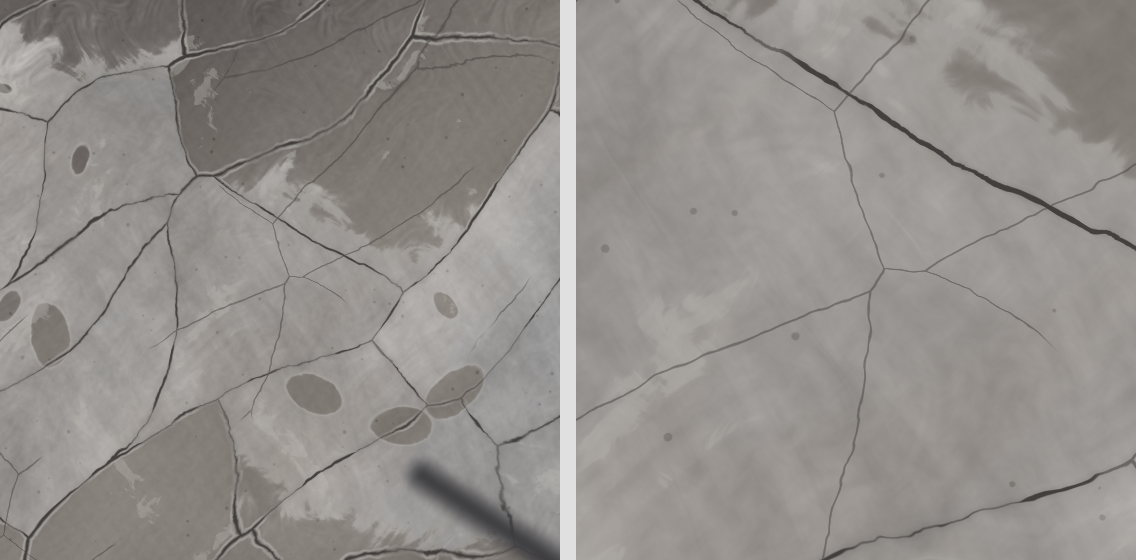
Left: the whole. Right: its middle third, enlarged.
This texture is drawn by a WebGL 2 fragment shader. Its source:

```glsl
#version 300 es
precision highp float;
// Dried, cracked clay: pale crust over smooth brown plates, with a soft bar of shadow.

#define CELLS_ALONG 2.3
#define CELLS_ACROSS 4.7
#define TILT 0.68
#define WARP 0.056
#define CRACK_WIDTH 0.0010
#define RIM_WIDTH 0.0048
#define CRUST_HALF_WIDTH 0.315
#define PALE vec3(0.616, 0.604, 0.594)
#define BROWN vec3(0.506, 0.484, 0.462)
#define UMBER vec3(0.385, 0.366, 0.355)
#define CRACK vec3(0.235, 0.222, 0.215)
#define POND_COUNT 8

uniform vec2 u_resolution;
out vec4 fragColor;

struct Plate { float edge; vec2 seed; float tone; };

vec2 hash2(vec2 c) {
  vec3 v = fract(c.xyx * vec3(0.1031, 0.1030, 0.0973));
  v += dot(v, v.yzx + 33.33);
  return fract((v.xx + v.yz) * v.zy);
}

// Layered sines, each octave turned and bent by itself; roughly -1 to 1.
float sineNoise(vec2 p) {
  float sum = 0.0, amp = 0.5;
  for (int i = 0; i < 5; i++) {
    p += 0.7 * sin(p.yx * 1.1 + float(i) * 1.7);
    sum += amp * sin(p.x) * cos(p.y * 0.8 + 0.6) * 1.4;
    p = mat2(1.5, 1.15, -1.15, 1.5) * p + 2.3;
    amp *= 0.58;
  }
  return sum;
}

mat2 stretchAlong(float angle, float along, float across) {
  float c = cos(angle), s = sin(angle);
  return mat2(c * along, -s * across, s * along, c * across);
}

vec2 seedOf(vec2 cell) { return cell + 0.08 + 0.84 * hash2(cell + 17.0); }

// Stretched cellular pattern; edge is the distance to the border in canvas units.
Plate findPlate(vec2 p, mat2 stretch) {
  vec2 q = stretch * p, base = floor(q), nearest = base;
  float best = 9.0, edge = 9.0;
  for (int k = 0; k < 9; k++) {
    vec2 s = seedOf(base + vec2(k % 3 - 1, k / 3 - 1));
    float d = distance(q, s);
    if (d < best) { best = d; nearest = s; }
  }
  for (int k = 0; k < 25; k++) {
    vec2 s = seedOf(base + vec2(k % 5 - 2, k / 5 - 2));
    if (distance(s, nearest) < 0.001) continue;
    vec2 n = normalize(s - nearest);
    edge = min(edge, dot(0.5 * (s + nearest) - q, n) / length(n * stretch));
  }
  return Plate(edge, inverse(stretch) * nearest, hash2(floor(nearest) + 5.0).x);
}

float segmentDistance(vec2 p, vec2 a, vec2 b) {
  vec2 d = b - a;
  return length(p - a - d * clamp(dot(p - a, d) / dot(d, d), 0.0, 1.0));
}

void main() {
  vec2 p = gl_FragCoord.xy / u_resolution.y;
  float px = 1.0 / u_resolution.y;
  float broad = sineNoise(p * 6.0 + 3.0);
  float patchy = sineNoise(p * 17.0 + 8.0);
  float fine = sineNoise(p * 75.0);

  // Bent plates and fainter hairline splits
  vec2 bend = WARP * vec2(sin(p.y * 8.0 + 2.0 * sin(p.x * 4.0)), sin(p.x * 7.0 + 1.0 + p.y * 3.0));
  vec2 wiggle = vec2(0.007 * patchy, 0.007 * sineNoise(p.yx * 15.0 + 1.0)) + 0.0016 * fine;
  vec2 bent = p + bend + wiggle;
  Plate plate = findPlate(bent, stretchAlong(TILT, CELLS_ALONG, CELLS_ACROSS));
  Plate split = findPlate(bent + bend.yx + 3.7, stretchAlong(TILT + 0.2, 2.2, 4.4));

  // Pale crust lies in a falling band, mostly ending at plate borders
  vec2 zone = mix(plate.seed, p, 0.3);
  float reach = CRUST_HALF_WIDTH - abs(zone.y - 0.575 + 0.24 * zone.x);
  reach += 0.10 * (plate.tone - 0.5) + 0.025 * patchy + 0.006 * fine;
  float crust = smoothstep(-0.005, 0.005, reach);
  float fringe = exp(-abs(reach) / 0.006) * 0.45;

  // Smooth ponds of bare clay
  for (int i = 0; i < POND_COUNT; i++) {
    vec2 r = hash2(vec2(i, 41)), size = hash2(vec2(i, 73));
    vec2 centre = vec2(r.x, 0.60 - 0.24 * r.x + (r.y - 0.5) * 0.5);
    vec2 d = stretchAlong(size.y * 3.0, 1.0, 1.7) * (p - centre);
    float pond = length(d) - mix(0.018, 0.065, size.x * size.x) + 0.009 * patchy;
    fringe = max(fringe, crust * 0.4 * exp(-abs(pond - 0.004) / 0.003));
    crust *= smoothstep(-0.002, 0.003, pond);
  }

  // Base colours with mottling and brushed streaks
  float dusk = smoothstep(0.25, 0.85, p.y - 0.65 * p.x + 0.10 * broad);
  vec3 clay = mix(BROWN, UMBER, dusk) + 0.05 * (plate.tone - 0.5) + 0.035 * broad;
  float streaks = sineNoise(stretchAlong(1.9 + 0.25 * broad, 9.0, 75.0) * p);
  vec3 powder = PALE + 0.045 * broad + 0.032 * patchy + 0.018 * streaks + 0.016 * fine;
  powder += vec3(0.010, 0.0, -0.012) * sineNoise(p * 4.0 + 6.0);
  powder += 0.05 * (plate.tone - 0.5);
  vec3 color = mix(clay, powder, crust);

  // Wrinkles lit from the side, strongest in the upper left
  float relief = patchy - sineNoise((p + vec2(-0.005, 0.004)) * 17.0 + 8.0);
  float wrinkled = smoothstep(0.25, 0.8, p.y - 0.5 * p.x) * smoothstep(0.0, 0.6, broad + 0.3);
  color += clamp(relief, -0.7, 0.7) * mix(0.022, 0.19, wrinkled);
  float flakes = smoothstep(0.74, 0.95, patchy + 0.4 * fine);
  color = mix(color, vec3(0.70, 0.69, 0.67), flakes * 0.4);

  // Small pits and grain
  vec2 pitCell = floor(p * 38.0), pitHash = hash2(pitCell);
  float pit = length(fract(p * 38.0) - 0.25 - 0.5 * pitHash) / 38.0 + 0.0012 * fine;
  float pitSize = 0.0008 + 0.0022 * pitHash.y;
  color -= 0.09 * step(0.9, hash2(pitCell + 9.0).x) * (1.0 - smoothstep(pitSize - px, pitSize + px, pit));
  color += 0.012 * sineNoise(p * 190.0);

  // Broken light rims, soft shade and cracks that thin out along their run
  float worn = 0.5 + 0.5 * sin(broad * 6.0 + p.x * 9.0 + 2.0 * patchy);
  float rim = exp(-pow((plate.edge - RIM_WIDTH * (0.8 + 0.5 * worn)) / (0.5 * RIM_WIDTH), 2.0));
  rim *= mix(0.75, 0.16, crust) * (0.25 + 0.75 * worn);
  color = mix(color, vec3(0.70, 0.69, 0.67), max(rim, fringe));
  color *= 1.0 - 0.10 * exp(-plate.edge / 0.006);
  float width = CRACK_WIDTH * (0.4 + 1.3 * worn * worn + 1.6 * max(patchy, 0.0));
  float crack = 1.0 - smoothstep(width - px, width + 1.2 * px, plate.edge);
  crack *= 0.55 + 0.45 * smoothstep(0.1, 0.6, worn);
  float hair = 1.0 - smoothstep(0.0002, 0.0004 + 1.3 * px, split.edge);
  hair *= smoothstep(0.0, 0.3, sineNoise(p * 5.0 + 11.0)) * 0.45;
  color = mix(color, CRACK, max(crack * 0.92, hair));

  // Soft bar of shadow
  float bar = segmentDistance(p, vec2(0.755, 0.15), vec2(1.02, -0.025));
  color = mix(color, vec3(0.225, 0.222, 0.235), 0.92 * (1.0 - smoothstep(0.0, 0.046, bar)));

  fragColor = vec4(clamp(color, 0.0, 1.0), 1.0);
}
```
